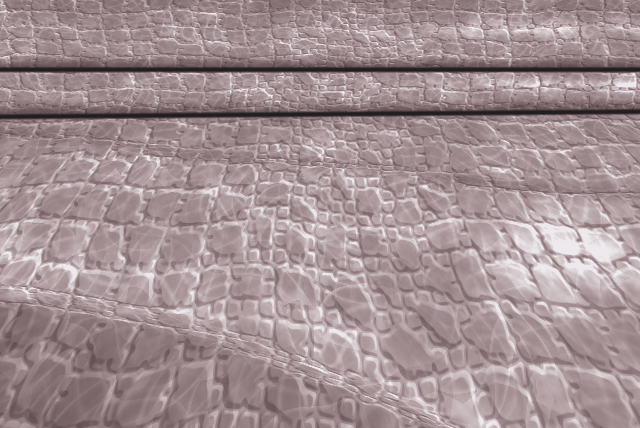
Reproduce this texture procedurally as a Shadertoy shader.

```glsl
#define SCALE_DENSITY 12.0
#define PEBBLE_DENSITY 2.7
#define CORNER_ROUNDING 14.0
#define BASE_TONE 0.665
#define RIM_LIGHT 0.19
#define CREASE_DARK 0.15
#define SCRATCH_LIGHT 0.13
#define GLOSS 0.34
#define UPPER_SEAM 0.837
#define LIGHT_DIR vec2(0.6, 0.8)

vec2 hash2(vec2 p) {
    vec3 a = fract(p.xyx * vec3(0.1031, 0.1030, 0.0973));
    a += dot(a, a.yzx + 33.33);
    return fract((a.xx + a.yz) * a.zy);
}

// 1 where scales form neat rows, 0 in the pebbled middle
float regularity(float x) {
    return smoothstep(1.2, 4.2, abs(x - 0.4));
}

vec2 cellPoint(vec2 cell) {
    float jitter = mix(0.85, 0.32, regularity(cell.x));
    return cell + 0.5 + jitter * (hash2(cell) - 0.5);
}

// Cellular noise: x = rounded distance to the border, yz = cell id
vec3 cells(vec2 p) {
    vec2 home = floor(p), nearest = home;
    float best = 9.0;
    for (int j = -1; j <= 1; j++)
    for (int i = -1; i <= 1; i++) {
        vec2 cell = home + vec2(i, j);
        vec2 d = cellPoint(cell) - p;
        if (dot(d, d) < best) { best = dot(d, d); nearest = cell; }
    }
    vec2 a = cellPoint(nearest) - p;
    float sum = 0.0;
    for (int j = -2; j <= 2; j++)
    for (int i = -2; i <= 2; i++) {
        if (i == 0 && j == 0) continue;
        vec2 b = cellPoint(nearest + vec2(i, j)) - p;
        sum += exp(-CORNER_ROUNDING * dot(0.5 * (a + b), normalize(b - a)));
    }
    return vec3(max(-log(sum) / CORNER_ROUNDING, 0.0), nearest);
}

// Large domed scales with small pebbles filling the gaps
float relief(vec2 q) {
    float gap = mix(0.11, 0.02, regularity(q.x));
    float dome = smoothstep(gap, gap + 0.14, cells(q).x);
    float pebble = 0.5 * smoothstep(0.0, 0.22, cells(q * PEBBLE_DENSITY + 40.0).x);
    return mix(pebble, 1.0, dome);
}

// Crossing pale scuffs from stretched, rotated cells
float scuffs(vec2 q) {
    float sum = 0.0;
    for (int i = 0; i < 3; i++) {
        float k = float(i), angle = 0.45 + 1.05 * k;
        vec2 r = mat2(cos(angle), sin(angle), -sin(angle), cos(angle)) * q;
        r += 0.2 * sin(r.yx * 2.3 + k * 2.0);
        vec3 c = cells(r * vec2(0.55, 2.3) + 17.0 * k);
        sum += (1.0 - smoothstep(0.0, 0.2, c.x)) * hash2(c.yz + k).x;
    }
    return min(sum, 1.3);
}

float mottle(vec2 p) {
    float sum = 0.0, weight = 0.5;
    for (int i = 0; i < 5; i++) {
        sum += weight * sin(p.x + 1.3 * sin(p.y)) * sin(p.y + 1.1 * sin(p.x * 0.7));
        p = mat2(1.3, 1.5, -1.5, 1.3) * p + 2.7;
        weight *= 0.7;
    }
    return sum;
}

float bump(float x, float width) {
    return exp(-x * x / (width * width));
}

vec3 leatherColor(float tone) {
    float k = (tone - 0.55) / 0.4;
    float warmth = max(0.083 * (1.0 - k * k), 0.015);
    return vec3(tone, tone - warmth, tone - warmth + 0.012);
}

void mainImage(out vec4 fragColor, in vec2 fragCoord) {
    vec2 uv = fragCoord / iResolution.y;
    float lowerSeam = 0.727 + 0.008 * uv.x;
    float aboveUpper = uv.y - UPPER_SEAM, aboveLower = uv.y - lowerSeam;
    float aboveFront = uv.y - (0.33 - 0.12 * uv.x - 0.18 * uv.x * uv.x);
    float aboveRidge = uv.y - (0.69 - 0.1 * uv.x + 0.006 * sin(uv.x * 9.0));

    // Surface coordinates: receding sheet, or one of two rolls
    float depth = 1.0 / (1.5 - min(uv.y, 0.8));
    vec2 q = vec2((uv.x - 0.75) * depth, depth);
    q.y += 0.1 * smoothstep(-0.05, 0.03, aboveFront) + 0.04 * smoothstep(-0.02, 0.02, aboveRidge);
    if (aboveLower > 0.0) q = vec2((uv.x - 0.7) * 1.5, uv.y * 2.1 + 3.0);
    if (aboveUpper > 0.0) q = vec2((uv.x - 0.8) * 1.5, uv.y * 2.4 + 6.0);
    q = q * SCALE_DENSITY + 0.12 * sin(q.yx * 13.0);

    // Embossed relief and its slope toward the light
    float h = relief(q), e = 0.05;
    vec2 slope = vec2(relief(q + vec2(e, 0.0)) - h, relief(q + vec2(0.0, e)) - h) / e;
    float lit = -dot(slope, LIGHT_DIR) * 0.15;
    float patches = mottle(q * 0.9);
    float tone = BASE_TONE - 0.055 * h + SCRATCH_LIGHT * scuffs(q) * (0.6 + 0.4 * patches);
    tone += 0.03 * patches + 0.025 * mottle(q * 7.0);
    tone += RIM_LIGHT * smoothstep(0.15, 0.9, lit) * (0.75 + 0.5 * patches);
    tone -= CREASE_DARK * smoothstep(0.1, 0.9, -lit);

    // Broad shading of rolls, ridge and front fold
    float front = 1.0 - smoothstep(-0.06, 0.01, aboveFront);
    tone *= 1.0 - front * (0.13 + 0.13 * smoothstep(0.6, 0.0, uv.x + uv.y));
    tone *= 1.0 + 0.07 * bump(aboveFront - 0.06, 0.07);
    tone *= 1.0 - 0.13 * bump(aboveRidge, 0.014);
    float roll = aboveUpper > 0.0 ? aboveUpper : aboveLower;
    if (roll > 0.0) tone *= mix(0.6, 0.97, smoothstep(0.0, 0.04, roll)) - 0.12 * smoothstep(0.08, 0.17, roll);
    else tone *= 1.0 - 0.1 * smoothstep(-0.1, 0.0, aboveLower);

    // Window gloss on the right-hand scales
    float sheen = bump(uv.x - 1.32, 0.24) * bump(uv.y - 0.41, 0.09);
    float rollSheen = bump(uv.y - 0.8, 0.014) + 0.8 * bump(uv.y - 0.93, 0.022);
    sheen += rollSheen * smoothstep(0.75, 1.2, uv.x);
    tone += GLOSS * sheen * h * (0.65 + 0.5 * patches);

    // Dark seams between the layers
    float seam = min(abs(aboveUpper), abs(aboveLower));
    tone = mix(tone, 0.13, 1.0 - smoothstep(0.002, 0.009, seam));
    fragColor = vec4(leatherColor(clamp(tone, 0.1, 0.93)), 1.0);
}
```
